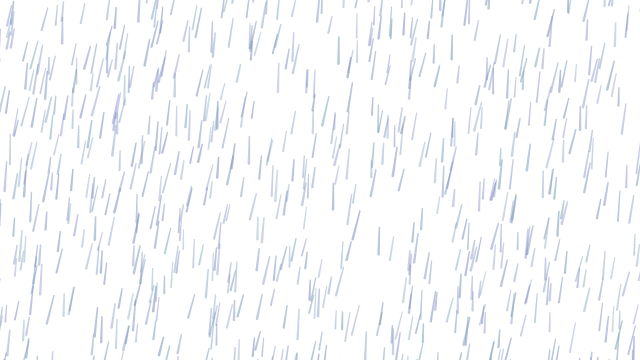
A Shadertoy shader for this pattern:

```glsl
vec4 hash4(vec3 p) {
    vec4 q = fract(p.xyzx * vec4(0.1031, 0.1030, 0.0973, 0.1099));
    q += dot(q, q.wzxy + 33.33);
    return fract((q.xxyz + q.yzzw) * q.zywx);
}

// Signed distance to a streak that widens from its top to its foot
float streakDistance(vec2 p, vec2 halfAxis, float topRadius, float footRadius) {
    float along = clamp(dot(p, halfAxis) / dot(halfAxis, halfAxis), -1.0, 1.0);
    return length(p - halfAxis * along) - mix(footRadius, topRadius, 0.5 + 0.5 * along);
}

void mainImage(out vec4 fragColor, in vec2 fragCoord) {
    const float cellSize = 0.1;
    const int dropsPerCell = 6;
    vec2 uv = fragCoord / iResolution.y;
    float pixel = 1.0 / iResolution.y;
    vec2 baseCell = floor(uv / cellSize);
    vec3 color = vec3(1.0);

    // Paint translucent streaks from this cell and its neighbours
    for (int y = -1; y <= 1; y++)
    for (int x = -1; x <= 1; x++) {
        vec2 cell = baseCell + vec2(x, y) + 20.0;
        float density = mix(0.35, 0.85, hash4(vec3(cell, 71.0)).x);

        for (int i = 0; i < dropsPerCell; i++) {
            vec4 place = hash4(vec3(cell, float(i) + 3.0));
            vec4 look = hash4(vec3(cell, float(i) + 37.0));
            if (place.z > density) continue;

            // Position, lean to the upper right, and length
            vec2 center = (cell - 20.0 + place.xy) * cellSize;
            float angle = mix(0.01, 0.27, place.w);
            vec2 halfAxis = vec2(sin(angle), cos(angle)) * mix(0.022, 0.042, look.x);
            float footRadius = mix(0.0025, 0.0036, look.y);
            float d = streakDistance(uv - center, halfAxis, 0.6 * footRadius, footRadius);

            // Lavender to teal ink
            vec3 ink = mix(vec3(0.50, 0.54, 0.76), vec3(0.46, 0.64, 0.70), look.z * look.z);
            float opacity = mix(0.36, 0.56, look.w);
            color = mix(color, ink, opacity * clamp(0.5 - d / pixel, 0.0, 1.0));
        }
    }
    fragColor = vec4(color, 1.0);
}
```
